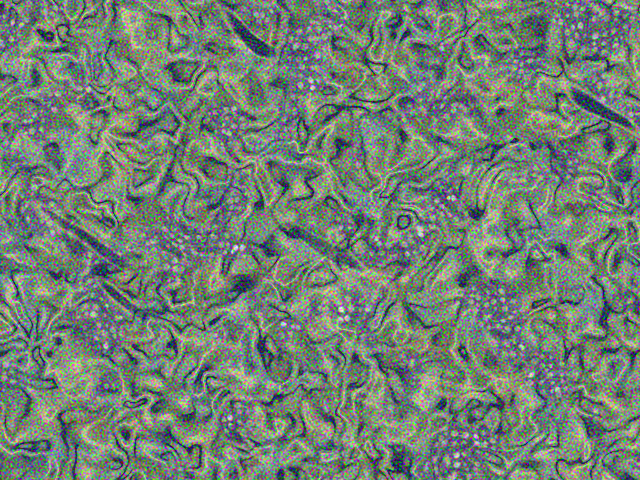
Reproduce this texture procedurally as a WebGL 1 fragment shader.

```glsl
precision highp float;
// Dreamlike mossy relief: curling strokes, beaded patches, diagonal slashes and fine colour grain.
uniform vec2 u_resolution;

// Colours
const vec3 MOSS = vec3(0.47, 0.53, 0.44);
const vec3 SLATE = vec3(0.42, 0.51, 0.50);
const vec3 OCHRE = vec3(0.55, 0.53, 0.41);
const vec3 PLUM = vec3(0.34, 0.36, 0.45);
const vec3 NAVY = vec3(0.10, 0.16, 0.29);
const vec3 CREAM = vec3(0.80, 0.78, 0.60);
const vec3 BEAD = vec3(0.66, 0.69, 0.60);
// Opposed colour axes of the grain
const vec3 GREEN_AXIS = vec3(-0.12, 0.18, -0.13);
const vec3 AMBER_AXIS = vec3(0.11, 0.0, -0.15);

// Feature counts per canvas height
const float CURL_SCALE = 17.0;
const float BEAD_SCALE = 52.0;
const float GRAIN_SCALE = 215.0;
const float PATCH_SCALE = 7.0;
const vec2 SLASH_SCALE = vec2(5.0, 21.0);
// Strengths
const float CURL_WARP = 1.5;
const float RIPPLES = 13.0;
const float GRAIN_CHROMA = 5.2;
const float GRAIN_LIGHT = 0.22;
const float SLASH_ANGLE = -0.62;

vec2 hash2(vec2 cell) {
  vec3 q = fract(cell.xyx * vec3(0.1031, 0.1030, 0.0973));
  q += dot(q, q.yzx + 33.33);
  return fract((q.xx + q.yz) * q.zy);
}

float corner(vec2 cell, vec2 offset) {
  return dot(hash2(cell) * 2.0 - 1.0, offset);
}

float gradientNoise(vec2 p) {
  vec2 i = floor(p), f = fract(p);
  vec2 u = f * f * f * (f * (f * 6.0 - 15.0) + 10.0);
  vec2 e = vec2(1.0, 0.0);
  return mix(mix(corner(i, f), corner(i + e, f - e), u.x),
             mix(corner(i + e.yx, f - e.yx), corner(i + 1.0, f - 1.0), u.x), u.y);
}

vec2 noisePair(vec2 p) {
  return vec2(gradientNoise(p + 17.3), gradientNoise(p.yx + 61.7));
}

mat2 rotation(float angle) {
  float c = cos(angle), s = sin(angle);
  return mat2(c, -s, s, c);
}

// Coverage of scattered round beads of varied size
float beads(vec2 p) {
  vec2 cell = floor(p);
  float cover = 0.0;
  for (int y = -1; y <= 1; y++) {
    for (int x = -1; x <= 1; x++) {
      vec2 c = cell + vec2(float(x), float(y));
      vec2 h = hash2(c + 7.0);
      float radius = mix(0.20, 0.40, hash2(c + 91.0).x);
      float d = length(p - c - 0.15 - 0.7 * h);
      cover = max(cover, 1.0 - smoothstep(radius - 0.16, radius + 0.10, d));
    }
  }
  return cover;
}

void main() {
  vec2 p = gl_FragCoord.xy / u_resolution.y;
  vec2 drift = noisePair(p * 9.0);

  // Soft ground tints
  vec3 color = mix(MOSS, SLATE, smoothstep(-0.15, 0.35, gradientNoise(p * 11.0 + 31.0)));
  color = mix(color, OCHRE, 0.6 * smoothstep(0.05, 0.4, gradientNoise(p * 13.0 + 52.0)));

  // Beaded patches with plum gaps
  float patchField = gradientNoise(p * PATCH_SCALE + 8.0) + 0.5 * gradientNoise(p * 18.0 + 23.0);
  float patchMask = smoothstep(0.06, 0.32, patchField);
  float bead = beads(p * BEAD_SCALE + drift * 1.2);
  float glint = smoothstep(0.05, 0.4, gradientNoise(p * 30.0 + 12.0));
  color = mix(color, PLUM, patchMask * 0.72);
  color = mix(color, mix(BEAD, vec3(0.92), glint), patchMask * bead * 0.8);

  // Curling contour strokes, dark beside light
  vec2 q = p * CURL_SCALE + CURL_WARP * drift + 0.6 * noisePair(p * 25.0);
  float height = gradientNoise(q) + 0.2 * gradientNoise(q * 2.1 + 5.0);
  float ripple = sin(RIPPLES * height + 3.0 * gradientNoise(p * 15.0 + 77.0));
  float stroke = smoothstep(-0.2, 0.25, gradientNoise(p * 21.0 + 41.0)) * (1.0 - 0.65 * patchMask);
  float lit = smoothstep(-0.2, 0.25, gradientNoise(p * 20.0 + 101.0)) * (1.0 - 0.65 * patchMask);
  color += 0.07 * ripple * (1.0 - 0.7 * patchMask);
  color = mix(color, NAVY, 0.85 * stroke * smoothstep(0.52, 1.0, -ripple));
  color = mix(color, CREAM, 0.7 * lit * smoothstep(0.65, 1.0, ripple));

  // Sparse diagonal slashes with pale rims
  vec2 s = (rotation(SLASH_ANGLE) * p + 0.03 * drift) * SLASH_SCALE;
  float slash = gradientNoise(s + 14.0);
  float slashZone = smoothstep(0.0, 0.25, gradientNoise(p * 3.2 + 66.0));
  float rim = smoothstep(0.14, 0.22, slash) * (1.0 - smoothstep(0.24, 0.31, slash));
  color = mix(color, CREAM, 0.45 * rim * slashZone);
  color = mix(color, NAVY, 0.8 * smoothstep(0.27, 0.38, slash) * slashZone);

  // Fine woven grain in colour and light
  vec2 g = rotation(0.7) * p * GRAIN_SCALE + 230.0;
  vec2 chroma = GRAIN_CHROMA * noisePair(g);
  color += GREEN_AXIS * chroma.x + AMBER_AXIS * chroma.y;
  color += GRAIN_LIGHT * gradientNoise(g * 0.9 + 120.0);

  gl_FragColor = vec4(clamp(color, 0.0, 1.0), 1.0);
}
```
